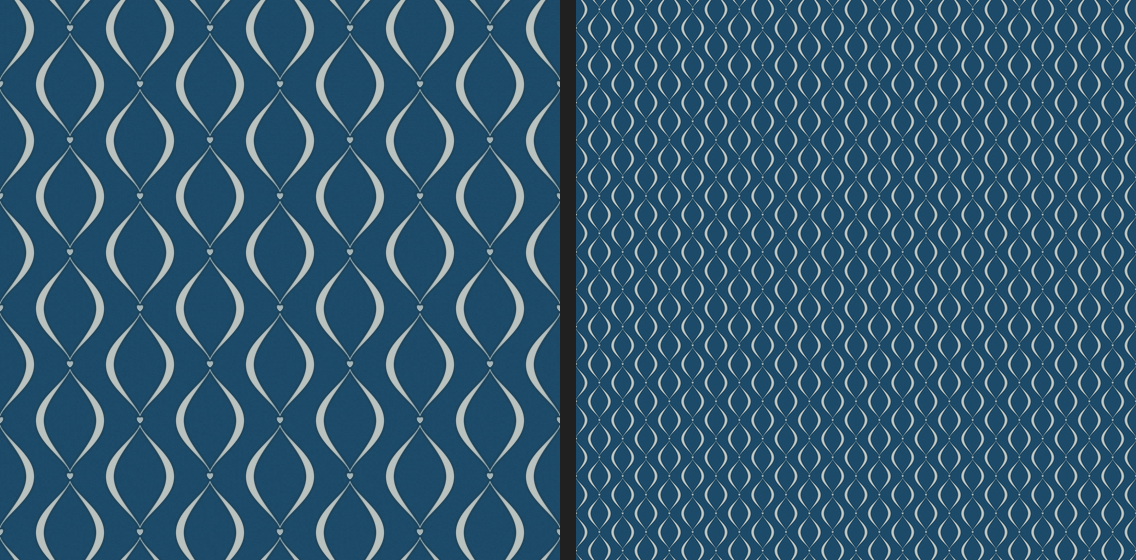
Left: one tile. Right: repeated 3 by 3.
A three.js fragment shader for this pattern:

```glsl
varying vec2 vUv;

const float PI = 3.14159265;
const float COLUMNS = 8.0;
const float ROWS = 5.0;
const float HEART_PHASE = 0.245;
const float EDGE = 0.0014;

const vec3 GROUND = vec3(0.11, 0.29, 0.41);
const vec3 SHADOW = vec3(0.11, 0.25, 0.33);
const vec3 SILVER = vec3(0.73, 0.76, 0.75);
const vec3 PALE_BLUE = vec3(0.56, 0.66, 0.70);

float hash(vec2 p) {
  return fract(sin(dot(p, vec2(127.1, 311.7))) * 43758.5453);
}

float coverage(float d) {
  return 1.0 - smoothstep(-EDGE, EDGE, d);
}

// 1 at the widest part of the ogee, 0 at its tips
float swell(float y, float halfHeight) {
  return cos(0.5 * PI * min(abs(y) / halfHeight, 1.0));
}

float ogeeHalfWidth(float y, float halfHeight, float halfWidth) {
  return halfWidth * pow(max(swell(y, halfHeight), 0.0), 1.3);
}

// Mirrored strokes, thick at the belly and fine at the tips
float ogeeDistance(vec2 p, float halfHeight, float halfWidth) {
  float h = 0.0005;
  float w = ogeeHalfWidth(p.y, halfHeight, halfWidth);
  float slope = (ogeeHalfWidth(p.y + h, halfHeight, halfWidth)
               - ogeeHalfWidth(p.y - h, halfHeight, halfWidth)) / (2.0 * h);
  float s = swell(p.y, halfHeight);
  float thickness = mix(0.0008, 0.0070, s * s);
  float stroke = abs(abs(p.x) - w) / sqrt(1.0 + slope * slope) - thickness;
  return max(stroke, abs(p.y) - halfHeight);
}

float heartDistance(vec2 p, float radius) {
  return length(vec2(p.x, 1.1 * p.y - 0.6 * abs(p.x))) - radius;
}

void main() {
  // Half-drop lattice: every other column shifts by half a row
  float column = floor(vUv.x * COLUMNS + 0.5);
  float drop = HEART_PHASE + 0.5 * mod(column, 2.0);
  float x = vUv.x - column / COLUMNS;
  float row = vUv.y * ROWS - drop;
  vec2 fromOgee = vec2(x, (fract(row) - 0.5) / ROWS);
  vec2 fromHeart = vec2(x, (fract(row + 0.5) - 0.5) / ROWS);

  float halfHeight = 0.0915;
  float ogee = ogeeDistance(fromOgee, halfHeight, 0.0538);
  float heart = heartDistance(fromHeart, 0.0056);

  // Ground with faint grain and a dark rim around the motifs
  float grain = hash(floor(vUv * 384.0)) - 0.5;
  vec3 color = GROUND + 0.012 * grain;
  float rim = 1.0 - smoothstep(0.0008, 0.0050, min(ogee, heart));
  color = mix(color, SHADOW, 0.9 * rim);

  // Strokes cool towards their fine ends
  float belly = smoothstep(0.1, 0.7, swell(fromOgee.y, halfHeight));
  color = mix(color, mix(PALE_BLUE, SILVER, belly), coverage(ogee));
  color = mix(color, mix(PALE_BLUE, SILVER, 0.5), coverage(heart));

  gl_FragColor = vec4(color, 1.0);
}
```
